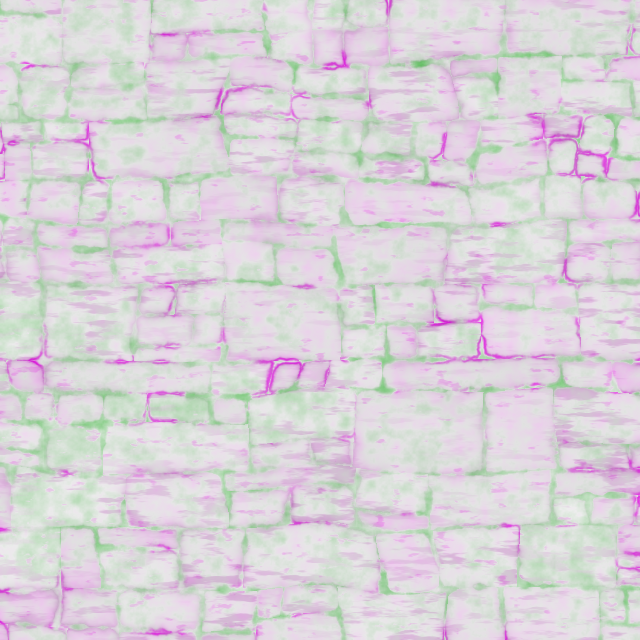
This texture is drawn by a three.js fragment shader. Its source:

```glsl
// Pale dry-stone wall with green mortar, magenta cracks and horizontal grain.
varying vec2 vUv;

const float ROWS = 11.0;
const float COLUMNS = 5.5;
const float FACE_LIGHT = 0.895;
const float MORTAR_LIGHT = 0.85;

float hash(vec2 p) {
  return fract(sin(dot(p, vec2(127.1, 311.7))) * 43758.5453);
}

float noise(vec2 p) {
  vec2 i = floor(p);
  vec2 f = fract(p);
  f = f * f * (3.0 - 2.0 * f);
  float low = mix(hash(i), hash(i + vec2(1.0, 0.0)), f.x);
  float high = mix(hash(i + vec2(0.0, 1.0)), hash(i + 1.0), f.x);
  return mix(low, high, f.y);
}

float fbm(vec2 p) {
  float sum = 0.0;
  float gain = 0.53;
  for (int i = 0; i < 4; i++) {
    sum += gain * noise(p);
    p = p * 2.03 + 17.3;
    gain *= 0.5;
  }
  return sum;
}

// Jittered 1D grid: start, end and index of the interval holding x.
float gridEdge(float i, float seed) {
  return i + 0.6 * (hash(vec2(i, seed)) - 0.5);
}

vec3 interval(float x, float seed) {
  float i = floor(x);
  if (x < gridEdge(i, seed)) i -= 1.0;
  else if (x >= gridEdge(i + 1.0, seed)) i += 1.0;
  return vec3(gridEdge(i, seed), gridEdge(i + 1.0, seed), i);
}

// Halves a block at cut; returns the side (0 or 1) that holds x.
float halve(float x, float cut, inout float low, inout float high) {
  float middle = mix(low, high, cut);
  float side = step(middle, x);
  if (side > 0.5) low = middle;
  else high = middle;
  return side;
}

float roundedBox(vec2 p, vec2 halfSize, float radius) {
  vec2 q = abs(p) - halfSize + radius;
  return length(max(q, 0.0)) + min(max(q.x, q.y), 0.0) - radius;
}

// Signed distance to the stone around p; id becomes its random key.
float stoneDistance(vec2 p, out vec2 id) {
  vec3 row = interval(p.y * ROWS, 3.7);
  float shift = 7.0 * hash(vec2(row.z, 8.1));
  vec3 column = interval(p.x * COLUMNS + shift, row.z + 20.5);
  vec2 low = vec2((column.x - shift) / COLUMNS, row.x / ROWS);
  vec2 high = vec2((column.y - shift) / COLUMNS, row.y / ROWS);
  id = vec2(column.z, row.z) + 40.0;

  // Split coarse blocks into slabs and shorter stones.
  for (int i = 0; i < 3; i++) {
    vec2 size = high - low;
    float choice = hash(id + 2.3);
    float cut = mix(0.3, 0.7, hash(id + 5.9));
    if (size.y > 0.066 && choice < 0.45) {
      id += vec2(0.37, 0.71) * (1.0 + halve(p.y, cut, low.y, high.y));
    } else if (size.x > 1.8 * size.y && size.x > 0.125 && choice < 0.8) {
      id += vec2(0.83, 0.29) * (1.0 + halve(p.x, cut, low.x, high.x));
    }
  }

  // Lean and slope each stone inside its block.
  vec2 q = p - 0.5 * (low + high);
  q += q.yx * (vec2(hash(id + 1.1), hash(id + 4.4)) - 0.5) * vec2(0.3, 0.08);
  float gap = mix(0.0005, 0.0045, hash(id + 7.2));
  vec2 halfSize = 0.5 * (high - low) - gap;
  float rounding = hash(id + 9.6);
  float radius = mix(0.003, 0.018, rounding * rounding);
  radius = min(radius, 0.6 * min(halfSize.x, halfSize.y));
  return roundedBox(q, halfSize, radius);
}

// Negative tint leans green, positive tint leans magenta.
vec3 tintedLight(float light, float tint) {
  float green = max(-tint, 0.0);
  float magenta = max(tint, 0.0);
  return vec3(light - green, light - magenta - 0.04 * green, light - green);
}

void main() {
  vec2 p = vUv;
  vec2 wave = vec2(noise(p * 11.0 + 3.0), noise(p * 8.0 + 31.0)) - 0.5;
  vec2 id;
  float d = stoneDistance(p + 0.02 * wave, id);
  d += 0.014 * (fbm(p * 48.0) - 0.5);

  float broad = fbm(p * 6.0 + 11.0) - 0.5;
  float mottle = fbm(p * 50.0 + 60.0) - 0.5;
  float grain = fbm(p * vec2(24.0, 105.0) + 90.0) - 0.5;
  float weathered = smoothstep(0.35, 1.0, hash(id + 6.6) + broad);

  // Stone faces: individual tints, worn layers and small pits.
  float layers = smoothstep(0.0, 0.2, grain) * mix(0.25, 1.0, weathered);
  float pits = smoothstep(0.17, 0.32, fbm(p * vec2(42.0, 90.0)) - 0.5);
  float faceTint = 0.018 + 0.075 * (hash(id + 3.3) - 0.5) + 0.13 * broad;
  faceTint += 0.26 * mottle + 0.1 * layers + 0.16 * pits - 0.045 * weathered;
  float faceLight = FACE_LIGHT + 0.02 * (hash(id + 8.8) - 0.5);
  faceLight += 0.09 * mottle - 0.06 * layers;

  // Mortar, edge shadow and short broken magenta cracks.
  float softness = mix(0.0015, 0.005, noise(p * 13.0 + 5.0));
  float mortar = smoothstep(-softness, softness, d);
  mortar *= mix(0.55, 1.0, noise(p * 10.0 + 22.0));
  float mortarTint = -0.19 + 0.22 * (noise(p * 17.0 + 35.0) - 0.5) + 0.4 * mottle;
  float rim = exp(-abs(d) / 0.004);
  float crackZone = smoothstep(0.55, 0.9, noise(p * 19.0 + 47.0) + 0.5 * mottle);
  float offset = (d - 0.002) / 0.0028;
  float crack = crackZone * exp(-offset * offset);
  float halo = smoothstep(0.4, 0.85, noise(p * 14.0 + 81.0)) * exp(-abs(d) / 0.01);

  float tint = mix(faceTint, mortarTint, mortar) + 0.6 * crack + 0.13 * halo;
  float light = mix(faceLight, MORTAR_LIGHT + 0.16 * mottle, mortar);
  light -= rim * 0.1 * noise(p * 24.0 + 70.0);
  gl_FragColor = vec4(clamp(tintedLight(light, tint), 0.0, 1.0), 1.0);
}
```
